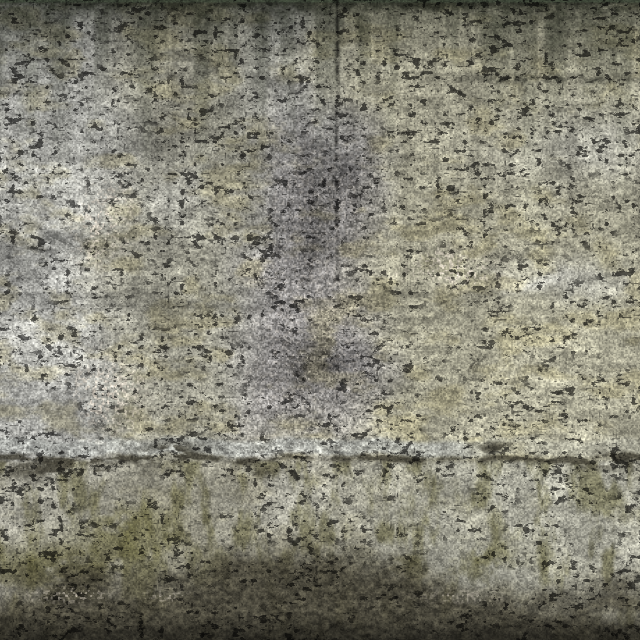
This texture is drawn by a WebGL 2 fragment shader. Its source:

```glsl
#version 300 es
precision highp float;
// Weathered concrete wall: dripping top edge, stained face, cracked ledge, mossy foot.
uniform vec2 u_resolution;
out vec4 fragColor;

const vec3 PALE_GREY = vec3(.68, .68, .66);
const vec3 BEIGE = vec3(.67, .66, .58);
const vec3 VIOLET_GREY = vec3(.54, .53, .53);
const vec3 LIME = vec3(.77, .77, .74);
const vec3 MOSS = vec3(.37, .36, .22);
const vec3 OCHRE = vec3(.60, .57, .42);
const vec3 SOOT = vec3(.12, .13, .10);
const vec3 EARTH = vec3(.23, .22, .18);
const vec3 SALT = vec3(.90, .86, .80);
const float LEDGE_Y = .285;
const float SEAM_X = .527;
const float GRAIN = .52;
const float MOTTLE = .30;

float hash(vec2 cell) {
  uvec2 q = uvec2(ivec2(cell)) * uvec2(74093u, 51787u);
  uint n = (q.x ^ q.y) * 668265u;
  n = (n ^ (n >> 15)) * 739981u;
  n = (n ^ (n >> 13)) * 915487u;
  return float((n ^ (n >> 16)) & 65535u) / 65535.0;
}

float noise(vec2 p) {
  vec2 i = floor(p), f = fract(p);
  f = f * f * (3.0 - 2.0 * f);
  return mix(mix(hash(i), hash(i + vec2(1, 0)), f.x),
             mix(hash(i + vec2(0, 1)), hash(i + 1.0), f.x), f.y);
}

float fbm(vec2 p) {
  float sum = 0.0, amp = .516;
  for (int i = 0; i < 5; i++) {
    sum += amp * noise(p);
    p = p * 2.03 + 17.3;
    amp *= .5;
  }
  return sum;
}

// Soft elliptical patch, 1 at its centre (x, y).
float blot(vec2 p, float x, float y, float w, float h) {
  vec2 d = (p - vec2(x, y)) / vec2(w, h);
  return exp(-dot(d, d));
}

// 1 inside the interval lo..hi, with soft ends.
float span(float v, float lo, float hi, float soft) {
  return smoothstep(lo - soft, lo + soft, v) - smoothstep(hi - soft, hi + soft, v);
}

void main() {
  vec2 p = gl_FragCoord.xy / u_resolution;
  float broad = fbm(p * vec2(7, 9) + 3.0);
  float blotch = fbm(p * vec2(22, 30) + 40.0);
  float layers = fbm(p * vec2(24, 110) + 11.0);
  float streak = fbm(p * vec2(44, 3) + 70.0);
  float fine = fbm(p * vec2(110, 150) + 5.0);
  vec2 w = p + (vec2(broad, blotch) - .5) * vec2(.12, .05);

  // Face: pale left, violet centre, beige right
  vec3 col = mix(PALE_GREY, BEIGE, smoothstep(.3, .65, p.x + .5 * (broad - .5)));
  col = mix(col, BEIGE * .88, .7 * span(w.x, .17, .38, .06));
  float violet = span(w.x, .39, .58, .06) * span(w.y, .31, .80, .09);
  col = mix(col, VIOLET_GREY, violet * .85);
  float lime = blot(w, .08, .70, .15, .09) + .8 * blot(w, .06, .46, .12, .06)
             + blot(w, .87, .56, .11, .025) + .8 * blot(w, .92, .77, .14, .06)
             + .6 * blot(w, .28, .69, .05, .05) + .6 * blot(w, .465, .87, .012, .05);
  col = mix(col, LIME, min(lime, 1.0) * .75);
  col = mix(col, OCHRE, .4 * smoothstep(.48, .75, fbm(p * vec2(20, 36) + 90.0)));

  // Weather lines, central stains and vertical streaks
  float stain = blot(w, .49, .43, .03, .035) + .9 * blot(w, .49, .70, .03, .06)
              + .6 * blot(w, .49, .61, .05, .03) + .9 * blot(p, .85, .877, .17, .007)
              + .7 * blot(w, .08, .61, .16, .018) + .7 * blot(p, .26, .522, .13, .007)
              + .5 * blot(p, .7, .54, .14, .006) + .5 * blot(p, .1, .54, .15, .006);
  col *= 1.0 - .5 * min(stain, 1.0) * smoothstep(.3, .6, fine);
  col *= 1.0 + .42 * (layers - .5) + MOTTLE * (blotch + broad - 1.0);
  col *= 1.0 + .6 * (streak - .5) * smoothstep(.25, .85, p.y);

  // Lower face: cooler, with mossy runs
  float below = 1.0 - smoothstep(LEDGE_Y - .01, LEDGE_Y, p.y);
  vec3 lower = mix(vec3(.60, .59, .53), vec3(.66, .66, .62), smoothstep(.3, .8, p.x));
  col = mix(col, lower * (.7 + .6 * blotch), below * .65);
  float runs = smoothstep(.46, .75, fbm(p * vec2(40, 18) + 23.0));
  col = mix(col, MOSS * .95, below * .55 * runs);

  // Ledge: pale lip, broken shadow line, chipped patches
  float lipY = LEDGE_Y + .016 * (fbm(vec2(p.x * 22.0, 4)) - .5);
  float chip = smoothstep(.38, .56, fbm(p * vec2(34, 75) + 8.0));
  float lip = span(p.y, lipY + .004, lipY + .028, .005) * (1.0 - .7 * smoothstep(.68, .82, p.x));
  col = mix(col, vec3(.68, .69, .67) * (.75 + .5 * fine), lip * .75);
  float shade = span(p.y, lipY - .006, lipY + .003, .004) * (.2 + .75 * chip);
  shade += chip * (1.2 * blot(p, .27, .295, .04, .016) + 1.2 * blot(p, .775, .30, .035, .008)
         + blot(p, .08, .267, .13, .016) + .8 * blot(p, .40, .263, .04, .014)
         + .8 * blot(p, .6, .287, .04, .009) + .8 * blot(p, .96, .278, .09, .014));
  col = mix(col, EARTH, min(shade, 1.0) * .8);

  // Damp foot with a wandering mossy tide line
  float tide = .095 + .035 * span(p.x, .28, .74, .1) - .025 * smoothstep(.78, .88, p.x);
  tide += .09 * (broad - .5) + .08 * (blotch - .5);
  float mossy = blot(p, .2, .17, .08, .05) + 1.3 * blot(p, .08, .11, .1, .035) + blot(p, .7, .12, .12, .03);
  col = mix(col, MOSS, min(mossy, 1.0) * .7 * smoothstep(.35, .6, blotch));
  col = mix(col, EARTH * (.75 + .8 * fine), .9 - .9 * smoothstep(tide - .05, tide + .04, p.y));
  col *= mix(.6, 1.0, smoothstep(0.0, .05, p.y));

  // Soot drips, top edge and vertical seam
  float depth = 1.0 - p.y;
  float drip = exp(-depth / (.035 + .15 * smoothstep(.35, .8, streak))) * (.5 + .6 * fine);
  drip = max(drip, .85 - .85 * smoothstep(.004, .03, depth + .02 * (streak - .5)));
  col = mix(col, SOOT, min(drip, .9));
  col = mix(col, vec3(.25, .29, .23), .7 - .7 * smoothstep(.002, .006, depth));
  float seam = exp(-pow(abs(p.x - SEAM_X - .006 * (broad - .5)) / .003, 2.0));
  col *= 1.0 - .55 * seam * smoothstep(.3, .95, p.y) * smoothstep(.25, .6, fine);

  // Ragged pits, salt crystals and sandy grain
  float pit = smoothstep(.60, .72, fbm(p * vec2(95, 140) + 61.0));
  pit += .7 * smoothstep(.8, .95, noise(p * vec2(190, 280)));
  col *= 1.0 - .6 * min(pit, 1.0) * smoothstep(.3, .6, blotch + .15 * p.y);
  float salt = blot(w, .18, .65, .04, .05) + blot(w, .17, .38, .05, .06)
             + blot(w, .71, .58, .06, .025) + .7 * blot(p, .11, .07, .06, .012)
             + .6 * blot(p, .26, .068, .03, .01) + .5 * blot(p, .72, .068, .06, .01) + .2 * violet;
  col = mix(col, SALT, .8 * min(salt, 1.0) * smoothstep(.5, .8, noise(p * 260.0)));
  float grain = .75 * noise(p * 460.0) + .35 * noise(p * 250.0 + 50.0) - .55 + .7 * (fine - .5);
  col *= 1.0 + GRAIN * grain * (1.0 + .4 * violet);
  fragColor = vec4(clamp(col, 0.0, 1.0), 1);
}
```
